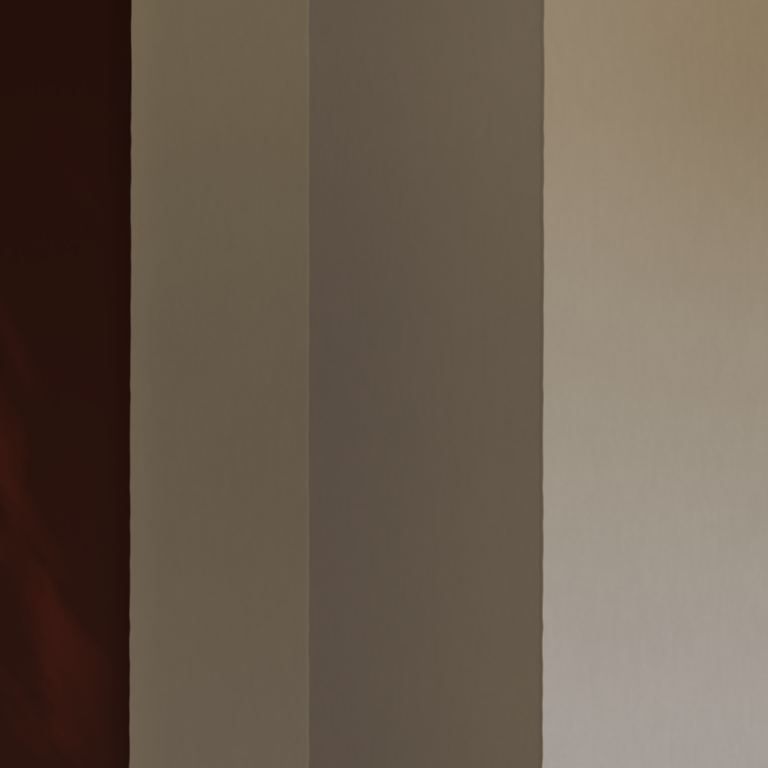
This background is drawn by a WebGL 2 fragment shader. Its source:

```glsl
#version 300 es
precision highp float;
// Four upright wall bands: dark red wood, two brown panels and a pale lit panel.
uniform vec2 u_resolution;
out vec4 fragColor;

float hash(vec2 p) {
    return fract(sin(dot(p, vec2(127.1, 311.7))) * 43758.5453);
}

float noise(vec2 p) {
    vec2 i = floor(p), f = fract(p);
    f = f * f * (3.0 - 2.0 * f);
    return mix(mix(hash(i), hash(i + vec2(1, 0)), f.x),
               mix(hash(i + vec2(0, 1)), hash(i + vec2(1, 1)), f.x), f.y);
}

float fbm(vec2 p) {
    float sum = 0.0, amp = 0.5;
    for (int i = 0; i < 4; i++) {
        sum += amp * noise(p);
        p = p * 2.03 + 17.0;
        amp *= 0.5;
    }
    return sum;
}

// Dark wood with faint red folds, stronger towards the lower left
vec3 darkWood(vec2 uv) {
    float folds = fbm(vec2(uv.x * 14.0 + uv.y * 5.0, uv.y * 9.0 + uv.x * 6.0));
    float red = smoothstep(0.4, 0.75, folds) * smoothstep(0.17, 0.06, uv.x);
    vec3 wood = mix(vec3(0.175, 0.082, 0.058), vec3(0.145, 0.062, 0.042), uv.y);
    wood += vec3(0.065, 0.018, 0.012) * red * smoothstep(1.0, 0.3, uv.y);
    return wood * mix(1.0, 0.85, smoothstep(0.13, 0.17, uv.x));
}

// Warm brown panel, dimmest around mid height
vec3 warmPanel(vec2 uv) {
    vec3 wall = mix(vec3(0.405, 0.36, 0.305), vec3(0.425, 0.375, 0.295), uv.y);
    wall *= 0.955 + 0.16 * pow(abs(uv.y - 0.5), 1.5);
    return wall * (1.0 + 0.05 * smoothstep(0.22, 0.17, uv.x));
}

// Shaded panel, darker on its left side
vec3 shadedPanel(vec2 uv) {
    float across = smoothstep(0.4, 0.7, uv.x);
    vec3 wall = mix(vec3(0.355, 0.31, 0.27), vec3(0.392, 0.346, 0.29), across);
    return wall + vec3(0.025, 0.022, 0.012) * smoothstep(0.5, 1.0, uv.y);
}

// Pale panel, from cool grey below to tan at the upper right
vec3 palePanel(vec2 uv) {
    vec3 wall = mix(vec3(0.65, 0.62, 0.595), vec3(0.615, 0.575, 0.515), smoothstep(0.0, 0.55, uv.y));
    wall = mix(wall, vec3(0.585, 0.52, 0.43), smoothstep(0.4, 1.0, uv.y));
    float right = smoothstep(0.72, 1.0, uv.x);
    return wall - vec3(0.03, 0.035, 0.045) * right * smoothstep(0.2, 1.0, uv.y);
}

// Soft vertical step, one when right of the edge
float rightOf(float x, float edge) {
    return smoothstep(-0.0015, 0.0015, x - edge);
}

void main() {
    vec2 uv = gl_FragCoord.xy / u_resolution;

    // Slightly leaning, uneven edges
    float wobble = 0.0012 * (noise(vec2(uv.y * 60.0, 3.0)) - 0.5);
    float woodEdge = 0.1685 + 0.0025 * uv.y + wobble;
    float foldEdge = 0.4025 + wobble;
    float paleEdge = 0.7065 + 0.002 * uv.y + wobble;

    vec3 color = darkWood(uv);
    color = mix(color, warmPanel(uv), rightOf(uv.x, woodEdge));
    color = mix(color, shadedPanel(uv), rightOf(uv.x, foldEdge));
    color = mix(color, palePanel(uv), rightOf(uv.x, paleEdge));

    // Thin lines along the panel joints
    color *= 1.0 - 0.06 * smoothstep(0.004, 0.0, abs(uv.x - paleEdge + 0.003));
    color += 0.015 * smoothstep(0.003, 0.0, abs(uv.x - foldEdge + 0.002));

    // Blotches and fine woven grain
    color *= 1.0 + 0.025 * (fbm(uv * 9.0) - 0.47);
    float grain = noise(uv * vec2(260.0, 200.0)) + noise(uv * vec2(190.0, 45.0)) - 1.0;
    color *= 1.0 + 0.014 * grain;

    fragColor = vec4(color, 1.0);
}
```
